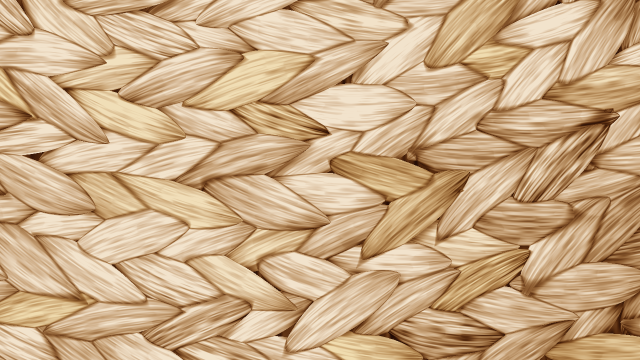
A Shadertoy shader for this texture:

```glsl
// Plaited straw: curved rows of overlapping, fibrous leaf-shaped strands.

#define HUB vec2(0.58, 2.53)  // common centre of the curved rows
#define ROW 0.113             // distance between strand rows
#define PITCH 0.205           // distance between strands along a row
#define LENGTH 0.37           // strand length
#define WIDTH 0.134           // strand width
#define TILT 0.36             // strand angle against its row
#define FIBRE 0.72            // contrast of the fine fibres
#define BRIGHTNESS 0.99       // tone of an average strand
#define SHADOW 0.030          // reach of the shadow under a strand

// Straw tones from deep gap to sunlit fibre
const vec3 STRAW[7] = vec3[7](
    vec3(0.13, 0.04, 0.02), vec3(0.33, 0.16, 0.05), vec3(0.54, 0.35, 0.18),
    vec3(0.68, 0.51, 0.33), vec3(0.79, 0.65, 0.49), vec3(0.87, 0.77, 0.65),
    vec3(0.95, 0.89, 0.80));

vec3 strawColor(float tone) {
    float x = clamp(tone * 5.0, 0.0, 6.0);
    int i = int(min(x, 5.0));
    return mix(STRAW[i], STRAW[i + 1], x - float(i));
}

vec3 hash3(vec2 p) {
    vec3 q = fract(p.xyx * vec3(0.1031, 0.1030, 0.0973));
    q += dot(q, q.yxz + 33.33);
    return fract((q.xxy + q.yzz) * q.zyx);
}

float noise(vec2 p) {
    vec2 i = floor(p), f = fract(p);
    f = f * f * (3.0 - 2.0 * f);
    return mix(mix(hash3(i).x, hash3(i + vec2(1, 0)).x, f.x),
               mix(hash3(i + vec2(0, 1)).x, hash3(i + vec2(1, 1)).x, f.x), f.y);
}

// Returns (height, layer, distance outside); surf is (along, across, edge ratio, end ratio)
vec3 strand(vec2 p, float angle, float radius, float side, vec3 rnd, out vec4 surf) {
    float heading = angle + side * TILT + 0.26 * (rnd.y - 0.5);
    vec2 axis = vec2(cos(heading), sin(heading));
    vec2 d = p - HUB - radius * vec2(sin(angle), -cos(angle));
    vec2 q = vec2(dot(d, axis), dot(d, vec2(-axis.y, axis.x)));

    float halfLength = 0.5 * LENGTH * (0.88 + 0.26 * rnd.z);
    float t = q.x / halfLength;
    q.y += side * 0.018 * (t * t - 0.3);
    float taper = max(1.0 - t * t, 0.0);
    float halfWidth = 0.5 * WIDTH * (0.86 + 0.3 * rnd.x) * pow(taper, 0.75)
                    * (1.0 + 0.6 * t * (rnd.y - 0.5));
    float e = q.y / max(halfWidth, 0.0001);
    surf = vec4(q.x, mix(q.y, e * 0.5 * WIDTH, 0.4), e, t);

    float layer = 0.2 + 0.38 * rnd.z + 0.14 * clamp(t, -1.0, 1.0);
    float outside = abs(q.y) - halfWidth + max(abs(t) - 1.0, 0.0) * halfLength;
    float dome = sqrt(max(1.0 - e * e, 0.0)) * (0.4 + 0.6 * taper);
    float height = abs(t) < 1.0 && abs(e) < 1.0 ? layer + 0.45 * dome : 0.0;
    return vec3(height, layer, outside);
}

vec3 shade(vec2 p, vec4 surf, vec2 id, float clearance, float shadow) {
    vec3 rnd = hash3(id + 71.0);
    vec2 seed = id * 17.3;
    float lowerRight = smoothstep(0.5, 1.7, p.x - 0.6 * p.y);
    float wear = smoothstep(0.7, 1.0, rnd.y + 0.15 * lowerRight);

    // Fibres, broad streaks and pale scuffed patches
    float fine = 0.5 * noise(surf.xy * vec2(7.0, 150.0) + seed)
               + 0.6 * noise(surf.xy * vec2(24.0, 290.0) + seed + 3.0) - 0.55;
    float broad = noise(surf.xy * vec2(9.0, 36.0) + seed + 5.0) - 0.5;
    float scuff = smoothstep(0.5, 0.6, noise(surf.xy * vec2(21.0, 85.0) + seed + 9.0));
    float tone = BRIGHTNESS + 0.30 * (rnd.x - 0.5) + FIBRE * (1.0 + 0.7 * wear) * fine
               + 0.26 * broad + 0.07 * scuff - 0.10 * wear;

    // Light from above, darker ends, browner lower right, uneven ageing
    tone += 0.10 * surf.z - 0.18 * pow(abs(surf.z), 5.0);
    tone -= 0.32 * smoothstep(0.3, 1.0, abs(surf.w));
    tone -= 0.16 * lowerRight;
    tone += 0.16 * (noise(p * 3.5 + 8.0) - 0.5);

    // Shadows cast by higher strands, dark seams
    tone *= 1.0 - 0.62 * shadow;
    tone *= mix(0.5, 1.0, smoothstep(0.0, 0.10, clearance));

    // Some strands are slightly yellower
    vec3 tint = mix(vec3(1.0), vec3(0.99, 0.97, 0.86), smoothstep(0.7, 0.95, rnd.z));
    return strawColor(tone) * tint;
}

vec3 weave(vec2 p) {
    vec2 d = p - HUB;
    float around = atan(d.x, -d.y);
    float nearRow = floor(length(d) / ROW);
    float top = 0.0, second = 0.0;
    vec4 topSurf = vec4(0.0);
    vec2 topId = vec2(0.0);
    vec3 hits[9];

    // Find the highest strand and the height of the one beneath it
    for (int n = 0; n < 9; n++) {
        float row = nearRow + float(n / 3 - 1);
        float radius = (row + 0.5) * ROW;
        float side = mod(row, 2.0) < 0.5 ? -1.0 : 1.0;
        float shift = hash3(vec2(row, 3.0)).x;
        vec2 id = vec2(row, floor(around * radius / PITCH + shift) + float(n % 3 - 1));
        vec3 rnd = hash3(id + 40.0);
        float angle = (id.y + 0.5 - shift + 0.25 * (rnd.x - 0.5)) * PITCH / radius;
        vec4 surf;
        hits[n] = strand(p, angle, radius, side, rnd, surf);
        float h = hits[n].x;
        second = max(second, min(h, top));
        if (h > top) { top = h; topSurf = surf; topId = id; }
    }
    if (top <= 0.0) return strawColor(0.3 * noise(p * vec2(90.0, 30.0)));

    // Strands with a higher rim shade what lies just outside them
    float shadow = 0.0;
    for (int n = 0; n < 9; n++) {
        float reach = 1.0 - smoothstep(-0.004, SHADOW, hits[n].z);
        float above = smoothstep(-0.10, 0.04, hits[n].y - top);
        if (hits[n].x == 0.0) shadow = max(shadow, reach * above);
    }
    return shade(p, topSurf, topId, top - second, shadow);
}

void mainImage(out vec4 fragColor, in vec2 fragCoord) {
    // Four samples per pixel smooth the edges
    vec3 color = vec3(0.0);
    for (int i = 0; i < 4; i++) {
        vec2 offset = vec2(i % 2, i / 2) * 0.5 - 0.25;
        color += weave((fragCoord + offset) / iResolution.y);
    }
    fragColor = vec4(color / 4.0, 1.0);
}
```
